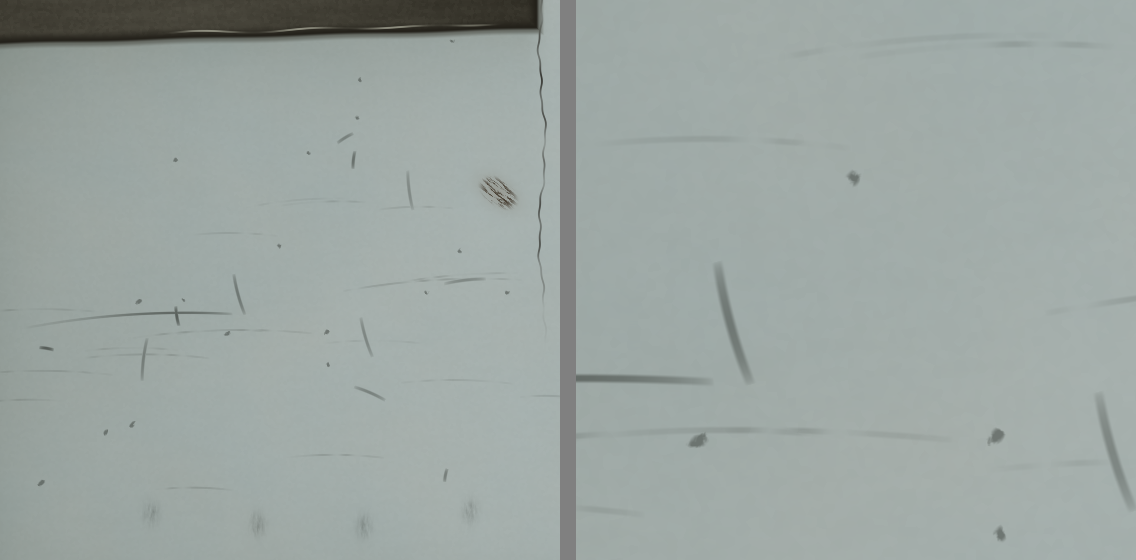
Left, the full canvas; right, a detail of the centre.
This texture is drawn by a WebGL 1 fragment shader. Its source:

```glsl
precision highp float;
// Scuffed pale painted panel under a dark recess, with scratches, a crack and a brown smear.

uniform vec2 u_resolution;

float hash(float n) {
  return fract(sin(n * 12.9898 + 4.137) * 43758.5453);
}

vec2 hash2(vec2 p) {
  return fract(sin(vec2(dot(p, vec2(127.1, 311.7)), dot(p, vec2(269.5, 183.3)))) * 43758.5453);
}

// Layered sines, about -1 to 1
float waves(vec2 p) {
  float sum = 0.0, amp = 0.5;
  for (int i = 0; i < 5; i++) {
    sum += amp * sin(p.x + 1.7 * sin(p.y)) * cos(p.y * 0.9 + 1.3 * sin(p.x * 0.7));
    p = mat2(1.5, 1.1, -1.1, 1.5) * p + 2.3;
    amp *= 0.6;
  }
  return sum;
}

// Cellular noise: x is the distance to the nearest point, y its random value
vec2 cells(vec2 p) {
  vec2 nearest = vec2(9.0, 0.0);
  for (int j = -1; j <= 1; j++) {
    for (int i = -1; i <= 1; i++) {
      vec2 cell = floor(p) + vec2(float(i), float(j));
      vec2 h = hash2(cell);
      float d = length(cell + h - p);
      if (d < nearest.x) nearest = vec2(d, hash2(cell + 31.0).x);
    }
  }
  return nearest;
}

vec2 turned(vec2 p, float angle) {
  float c = cos(angle), s = sin(angle);
  return vec2(c * p.x + s * p.y, c * p.y - s * p.x);
}

// Tapered, slightly bent stroke
float scratch(vec2 p, vec2 center, float angle, float halfLength, float width) {
  vec2 d = turned(p - center, angle);
  float along = d.x / halfLength;
  float taper = clamp(1.0 - along * along, 0.0, 1.0);
  float across = abs(d.y + halfLength * 0.06 * along * along);
  return sqrt(taper) * (1.0 - smoothstep(width * 0.25, width, across));
}

void main() {
  vec2 p = gl_FragCoord.xy / u_resolution;
  float edge = 0.921 + 0.028 * p.x + 0.001 * sin(p.x * 23.0);
  float inset = min(p.y - edge, 0.961 - p.x);
  float grain = cells(p * 170.0).y - 0.5;

  // Painted wall with uneven light
  float light = 0.51 + 0.42 * smoothstep(-0.1, 0.95, p.x);
  light -= 0.5 * exp(-10.0 * max(edge - p.y, 0.0)) * (1.0 - smoothstep(0.93, 0.99, p.x));
  light -= 0.3 * exp(-14.0 * p.x) + 0.15 * exp(-12.0 * p.y);
  light += 0.06 * waves(p * 7.0) + 0.03 * waves(p * vec2(25.0, 90.0)) + 0.07 * grain;
  vec3 color = mix(vec3(0.55, 0.59, 0.57), vec3(0.66, 0.70, 0.69), light);
  color += vec3(0.006, 0.0, -0.004) * waves(p * 11.0 + 5.0);

  // Long faint scratches, nearly level
  float wear = 0.0;
  for (int i = 0; i < 18; i++) {
    float n = float(i) * 7.0;
    vec2 center = vec2(hash(n), 0.08 + 0.6 * hash(n + 1.0));
    float mark = scratch(p, center, 0.14 * hash(n + 2.0) - 0.02, 0.04 + 0.13 * hash(n + 3.0), 0.0028);
    float broken = 0.55 + 0.45 * sin(p.x * 95.0 + n + 2.0 * sin(p.x * 41.0));
    wear = max(wear, mark * broken * (0.08 + 0.14 * hash(n + 4.0)));
  }
  float longScratch = scratch(p, vec2(0.23, 0.438), 0.067, 0.185, 0.0034);
  wear = max(wear, longScratch * (0.2 + 0.5 * smoothstep(0.1, 0.36, p.x)));

  // Short dark nicks
  for (int i = 0; i < 11; i++) {
    float n = float(i) * 9.0 + 200.0;
    vec2 center = vec2(0.05 + 0.85 * hash(n), 0.08 + 0.7 * hash(n + 1.0));
    float mark = scratch(p, center, 2.6 * hash(n + 2.0) - 0.6, 0.008 + 0.033 * hash(n + 3.0), 0.0042);
    wear = max(wear, mark * (0.3 + 0.4 * hash(n + 4.0)));
  }

  // Sparse specks
  vec2 speck = cells(p * 17.0 + 0.08 * waves(p * 120.0));
  wear = max(wear, 0.5 * step(0.94, speck.y) * (1.0 - smoothstep(0.03, 0.09, speck.x)));

  // Streaky rubbed smudges near the bottom
  for (int i = 0; i < 4; i++) {
    float n = float(i) * 5.0 + 60.0;
    vec2 d = p - vec2(0.27 + 0.19 * float(i), 0.05 + 0.04 * hash(n));
    float spot = exp(-dot(d * d, vec2(6000.0, 2500.0)));
    wear = max(wear, 0.35 * spot * (0.5 + 0.5 * waves(d * vec2(420.0, 90.0) + n)));
  }
  color = mix(color, vec3(0.22, 0.24, 0.22), wear);

  // Wandering vertical crack
  float crackX = 0.968 + 0.005 * sin(p.y * 19.0) + 0.002 * sin(p.y * 67.0) + 0.001 * sin(p.y * 171.0);
  float crack = 1.0 - smoothstep(0.0004, 0.0028, abs(p.x - crackX));
  crack *= smoothstep(0.35, 0.65, p.y) * (0.55 + 0.4 * sin(p.y * 53.0) * sin(p.y * 31.0));
  color = mix(color, vec3(0.2, 0.2, 0.18), crack);

  // Brown smear, broken into slanted streaks
  vec2 s = turned(p - vec2(0.89, 0.656), -0.65);
  float halo = exp(-dot(s * s, vec2(700.0, 1900.0)));
  float streak = smoothstep(-0.05, 0.5, waves(s * vec2(60.0, 330.0) + 1.0));
  color = mix(color, vec3(0.48, 0.43, 0.36), 0.3 * halo);
  color = mix(color, vec3(0.23, 0.19, 0.14), 0.85 * streak * smoothstep(0.25, 0.75, halo));

  // Dark recess with a shaded lip and a thin glint
  float glow = 0.5 + 0.4 * sin(p.x * 4.2 + 0.4) + 0.3 * waves(p * vec2(9.0, 60.0)) + 0.3 * grain;
  vec3 recess = mix(vec3(0.20, 0.19, 0.155), vec3(0.28, 0.27, 0.23), glow);
  recess = mix(vec3(0.13, 0.12, 0.095), recess, smoothstep(0.0, 0.022, inset));
  float glint = 1.0 - smoothstep(0.0006, 0.0028, abs(p.y - edge - 0.011 + 0.002 * sin(p.x * 31.0)));
  glint *= smoothstep(0.27, 0.34, p.x) * (1.0 - smoothstep(0.82, 0.9, p.x));
  recess = mix(recess, vec3(0.6, 0.6, 0.54), glint * (0.5 + 0.4 * sin(p.x * 38.0)));
  color = mix(color, vec3(0.34, 0.35, 0.32), 0.7 * smoothstep(-0.012, -0.002, inset));
  color = mix(color, recess, smoothstep(-0.003, 0.004, inset));

  gl_FragColor = vec4(color, 1.0);
}
```
